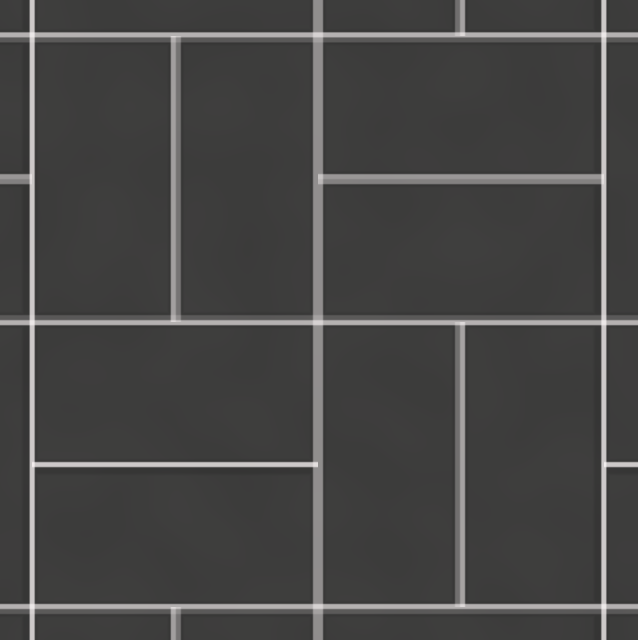
Write a WebGL 2 fragment shader that draws this pattern.

```glsl
#version 300 es
precision highp float;
// Dark paired tiles in a basket weave, divided by pale translucent grout lines.

uniform vec2 u_resolution;
out vec4 fragColor;

// Lengths are fractions of the canvas height.
const float TILE_WIDTH = 0.2233;             // half of a square tile pair
const vec2 GRID_ORIGIN = vec2(0.0503, 0.0508);
const float STRAND_WIDTH = 0.0079;           // each seam is two strands
const float EDGE_SOFTNESS = 0.0017;
const float EVEN_OPACITY = 0.45;             // both strands equally lit
const float PEAK_OPACITY = 0.75;             // all light in one strand
const float SHADE_DEPTH = 0.12;
const float MOTTLE_SCALE = 9.0;
const float MOTTLE_DEPTH = 0.012;
const vec3 TILE_COLOR = vec3(0.240, 0.239, 0.236);
const vec3 GROUT_COLOR = vec3(1.0, 0.98, 0.98);

// Balance of light between strands, for four successive seams:
// -1 is all left or lower, +1 is all right or upper.
const vec4 COLUMN_LEAN = vec4(1.0, -0.3, 0.0, 0.35);
const vec4 ROW_LEAN = vec4(0.6, 1.0, -0.6, 0.15);

vec2 hashGradient(vec2 cell) {
    float h = fract(sin(dot(cell, vec2(127.1, 311.7))) * 43758.5);
    return vec2(cos(h * 6.2832), sin(h * 6.2832));
}

float gradientNoise(vec2 p) {
    vec2 i = floor(p), f = fract(p);
    vec2 u = f * f * f * (f * (f * 6.0 - 15.0) + 10.0);
    vec2 e = vec2(1.0, 0.0);
    float a = dot(hashGradient(i), f);
    float b = dot(hashGradient(i + e.xy), f - e.xy);
    float c = dot(hashGradient(i + e.yx), f - e.yx);
    float d = dot(hashGradient(i + e.xx), f - e.xx);
    return mix(mix(a, b, u.x), mix(c, d, u.x), u.y);
}

float strand(float offset, float soft) {
    float halfWidth = 0.5 * STRAND_WIDTH;
    return 1.0 - smoothstep(halfWidth - soft, halfWidth + soft, abs(offset));
}

// Returns grout opacity in x and the shade beside it in y.
vec2 seam(float position, vec4 leans, bool isSplit, float soft) {
    float index = floor(position / TILE_WIDTH + 0.5);
    bool isMiddle = mod(index, 2.0) > 0.5;
    if (isMiddle && !isSplit) return vec2(0.0);

    float lean = leans[int(mod(index, 4.0))];
    float halfWidth = 0.5 * STRAND_WIDTH;
    float offset = position - index * TILE_WIDTH + lean * halfWidth;
    float side = lean < 0.0 ? -1.0 : 1.0;
    float bright = mix(EVEN_OPACITY, PEAK_OPACITY, abs(lean));
    float faint = mix(EVEN_OPACITY, 0.0, abs(lean));
    float opacity = bright * strand(offset - side * halfWidth, soft)
                  + faint * strand(offset + side * halfWidth, soft);
    float shade = 1.0 - smoothstep(STRAND_WIDTH, 1.9 * STRAND_WIDTH, abs(offset));
    return vec2(opacity, shade);
}

void main() {
    vec2 p = gl_FragCoord.xy / u_resolution.y;
    vec2 grid = p - GRID_ORIGIN;
    float soft = max(EDGE_SOFTNESS, 0.6 / u_resolution.y);

    // Tile pairs alternate between lying and standing.
    vec2 pairCell = floor(grid / (2.0 * TILE_WIDTH));
    bool standing = mod(pairCell.x + pairCell.y, 2.0) > 0.5;
    vec2 column = seam(grid.x, COLUMN_LEAN, standing, soft);
    vec2 row = seam(grid.y, ROW_LEAN, !standing, soft);

    // Faint mottling and darker tile edges.
    vec3 color = TILE_COLOR + MOTTLE_DEPTH * gradientNoise(p * MOTTLE_SCALE);
    color *= 1.0 - SHADE_DEPTH * max(column.y, row.y);

    // Overlapping grout brightens at the crossings.
    color = mix(color, GROUT_COLOR, column.x);
    color = mix(color, GROUT_COLOR, row.x);
    fragColor = vec4(color, 1.0);
}
```
